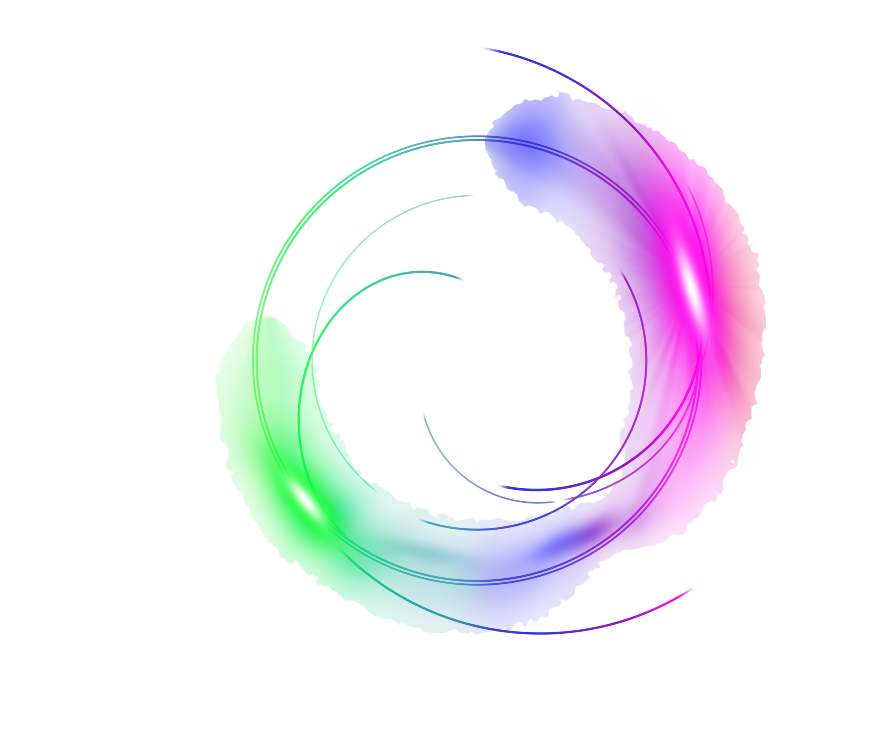
Write a WebGL 2 fragment shader that draws this background.

```glsl
#version 300 es
precision highp float;
// Swirling light rings with a ragged rainbow mist and two bright flares on white.
uniform vec2 u_resolution;
out vec4 fragColor;

const float CANVAS_HEIGHT = 6.48;
const vec2 RING_CENTER = vec2(4.09, 3.39);

float hash(vec2 p) {
    return fract(sin(dot(p, vec2(127.1, 311.7))) * 43758.5453);
}

float noise(vec2 p) {
    vec2 i = floor(p), f = fract(p);
    f = f * f * (3.0 - 2.0 * f);
    return mix(mix(hash(i), hash(i + vec2(1, 0)), f.x),
               mix(hash(i + vec2(0, 1)), hash(i + vec2(1, 1)), f.x), f.y);
}

float bump(float x, float center, float width) {
    float d = (x - center) / width;
    return exp(-d * d);
}

// Soft elongated spot; axis is the direction of its long side.
float glow(vec2 p, vec2 center, vec2 axis, vec2 size) {
    vec2 n = normalize(axis), d = p - center;
    vec2 e = vec2(dot(d, n), dot(d, vec2(-n.y, n.x))) / size;
    return exp(-dot(e, e));
}

// Hue runs from green on the left to rose on the right.
vec3 spectrum(float x) {
    vec3 c = mix(vec3(0.35, 0.96, 0.36), vec3(0.02, 0.95, 0.25), smoothstep(-1.95, -1.5, x));
    c = mix(c, vec3(0.02, 0.83, 0.48), smoothstep(-1.45, -1.0, x));
    c = mix(c, vec3(0.12, 0.58, 0.65), smoothstep(-1.1, -0.35, x));
    c = mix(c, vec3(0.12, 0.12, 0.85), smoothstep(-0.3, 0.3, x));
    c = mix(c, vec3(0.52, 0.0, 0.75), smoothstep(0.5, 1.2, x));
    c = mix(c, vec3(0.98, 0.0, 0.90), smoothstep(1.2, 1.8, x));
    return mix(c, vec3(0.92, 0.15, 0.42), smoothstep(1.9, 2.35, x));
}

// Elliptic stroke, counterclockwise from start; angles in degrees.
float arc(vec2 p, vec2 center, vec2 radii, float start, float sweep, float halfWidth, float px) {
    vec2 d = p - center, e = d / radii;
    float f = length(e);
    float dist = abs(f - 1.0) * f / max(length(e / radii), 0.001);
    float turn = mod(degrees(atan(e.y, e.x)) - start, 360.0);
    float ends = smoothstep(0.0, 5.0, turn) * (1.0 - smoothstep(sweep - 5.0, sweep, turn));
    return ends * (1.0 - smoothstep(halfWidth - 0.5 * px, halfWidth + 0.5 * px, dist));
}

float ring(vec2 p, float radius, float halfWidth, float px) {
    float dist = abs(length(p) - radius);
    return 1.0 - smoothstep(halfWidth - 0.5 * px, halfWidth + 0.5 * px, dist);
}

// Returns coverage in x and closeness to the middle of the band in y.
vec2 mistBand(vec2 p, float px) {
    float turn = mod(88.0 - degrees(atan(p.y, p.x)), 360.0);
    float outer = 2.34 + 0.22 * bump(turn, 58.0, 34.0) - 0.30 * bump(turn, 146.0, 15.0)
                - 0.12 * bump(turn, 270.0, 22.0);
    float inner = 1.38 - 0.08 * bump(turn, 78.0, 32.0) + 0.20 * bump(turn, 131.0, 14.0)
                + 0.06 * bump(turn, 150.0, 18.0);
    float cap = sqrt(clamp(min(turn, 280.0 - turn) / 15.0, 0.0, 1.0));
    float halfWidth = 0.5 * (outer - inner) * cap;
    float offset = abs(length(p) - 0.5 * (outer + inner));
    float ragged = 0.06 * (noise(p * 22.0) - 0.5) + 0.05 * (noise(p * 9.0) - 0.5);
    float cover = 1.0 - smoothstep(-px, px, offset - halfWidth + ragged);
    float closeness = clamp(1.0 - offset / max(halfWidth, 0.01), 0.0, 1.0);
    return vec2(cover * step(0.01, cap), closeness);
}

void main() {
    float px = CANVAS_HEIGHT / u_resolution.y;
    vec2 p = gl_FragCoord.xy * px - RING_CENTER;
    vec3 hue = spectrum(p.x);
    vec3 color = vec3(1.0);
    vec2 rose = vec2(1.83, 0.66), roseAxis = vec2(0.28, -0.96);
    vec2 lime = vec2(-1.47, -1.20), limeAxis = vec2(0.62, -0.78);

    // Mist with halos, smudges and faint rays
    vec2 mist = mistBand(p, px);
    vec2 ray = p - rose;
    float rays = noise(vec2(atan(ray.y, ray.x) * 14.0, 3.0)) - 0.5;
    float density = 0.13 + 0.20 * smoothstep(0.0, 1.0, mist.y);
    density += 0.62 * glow(p, rose, roseAxis, vec2(1.15, 0.42));
    density += 0.55 * glow(p, lime, limeAxis, vec2(0.72, 0.30));
    density += 0.28 * glow(p, vec2(0.45, 1.95), vec2(0.2, 1.0), vec2(0.60, 0.30));
    density += 0.40 * glow(p, vec2(0.82, -1.54), vec2(0.9, 0.38), vec2(0.36, 0.10));
    density += 0.25 * glow(p, vec2(-0.42, -1.65), vec2(0.9, -0.18), vec2(0.34, 0.08));
    density *= 1.0 + 0.22 * rays * smoothstep(0.2, 0.7, length(ray));
    vec3 mistHue = mix(hue, vec3(0.22, 0.20, 1.0), 0.8 * bump(p.x, 0.5, 0.35));
    color = mix(color, mistHue, mist.x * clamp(density, 0.0, 1.0));

    // Thin strokes
    float line = 0.75 * max(ring(p, 1.89, 0.009, px), ring(p, 1.922, 0.008, px));
    line = max(line, 0.9 * arc(p, vec2(-0.34, 0.37), vec2(2.34), 0.0, 81.0, 0.010, px));
    line = max(line, 0.9 * arc(p, vec2(0.51, 0.31), vec2(1.42), 256.0, 108.0, 0.011, px));
    line = max(line, 0.9 * arc(p, vec2(0.54, 0.06), vec2(2.40), 223.0, 81.0, 0.010, px));
    line = max(line, 0.8 * arc(p, vec2(-0.47, -0.51), vec2(1.06, 1.27), 70.0, 163.0, 0.010, px));
    line = max(line, 0.45 * arc(p, vec2(0.0), vec2(1.415), 90.0, 144.0, 0.006, px));
    line = max(line, 0.8 * arc(p, vec2(0.0), vec2(1.45), 249.0, 144.0, 0.009, px));
    line = max(line, 0.6 * arc(p, vec2(0.52, -0.21), vec2(1.01), 193.0, 87.0, 0.007, px));
    line = max(line, 0.7 * arc(p, vec2(0.52, 0.09), vec2(1.39, 1.30), 278.0, 80.0, 0.008, px));
    line = max(line, 0.6 * arc(p, vec2(0.0, 0.59), vec2(2.02), 340.0, 48.0, 0.007, px));
    color = mix(color, hue, line);

    // Saturated flares with white cores
    color = mix(color, vec3(1.0, 0.0, 0.95), glow(p, rose, roseAxis, vec2(0.66, 0.16)));
    color = mix(color, vec3(0.05, 1.0, 0.15), glow(p, lime, limeAxis, vec2(0.42, 0.13)));
    float core = glow(p, rose + vec2(0.01, -0.05), roseAxis, vec2(0.40, 0.075));
    core = max(core, glow(p, lime, limeAxis, vec2(0.24, 0.065)));
    fragColor = vec4(mix(color, vec3(1.0), core), 1.0);
}
```
